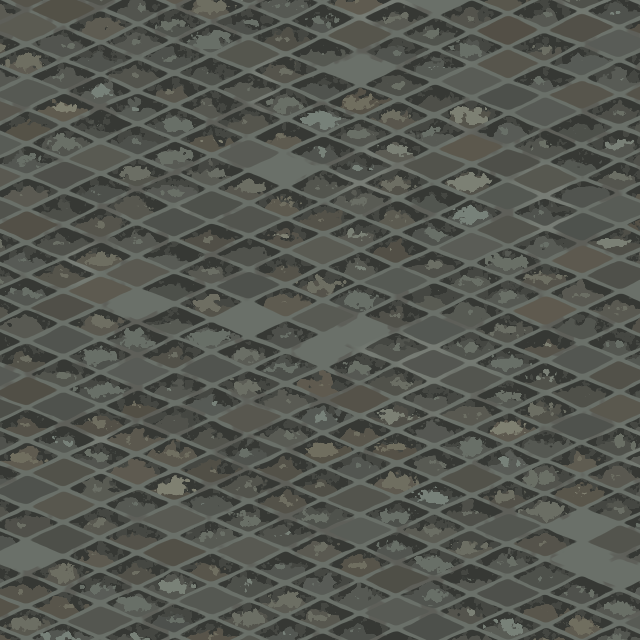
This texture is drawn by a WebGL 2 fragment shader. Its source:

```glsl
#version 300 es
precision highp float;
// Worn lattice of flat, slightly tilted diamonds: pale ridges around sunken cells.
// A skewed grid gives the cells; noise thresholds cut ragged shadow and dust
// patches, and per-cell hashes choose plain, filled, shaded or dusty cells.
uniform vec2 u_resolution;
out vec4 outColor;

// Lattice steps from one diamond to its right-hand neighbours
const vec2 STEP_DOWN = vec2(0.0579, -0.0243);
const vec2 STEP_UP = vec2(0.0579, 0.0274);
const vec2 LATTICE_ORIGIN = vec2(0.5625, 0.3255);
const float RIDGE_HALF_WIDTH = 0.0028;

const vec3 DEEP = vec3(0.21, 0.22, 0.205);
const vec3 SHADE = vec3(0.27, 0.28, 0.26);
const vec3 BODY = vec3(0.33, 0.33, 0.31);
const vec3 RIDGE = vec3(0.415, 0.44, 0.412);
const vec3 DUST = vec3(0.42, 0.43, 0.40);
const vec3 PALE = vec3(0.48, 0.50, 0.47);

float hash(vec2 p) {
  vec3 q = fract(vec3(p.xyx) * 0.1031);
  q += dot(q, q.yzx + 33.33);
  return fract((q.x + q.y) * q.z);
}

float noise(vec2 p) {
  vec2 cell = floor(p);
  vec2 f = fract(p);
  f = f * f * (3.0 - 2.0 * f);
  float low = mix(hash(cell), hash(cell + vec2(1, 0)), f.x);
  float high = mix(hash(cell + vec2(0, 1)), hash(cell + vec2(1, 1)), f.x);
  return mix(low, high, f.y);
}

// Layered noise, centred on zero
float roughness(vec2 p) {
  float sum = 0.0;
  float gain = 0.5;
  for (int octave = 0; octave < 3; octave++) {
    sum += gain * (noise(p) - 0.5);
    p = p * 2.1 + 17.3;
    gain *= 0.5;
  }
  return sum;
}

float above(float value, float limit, float softness) {
  return smoothstep(limit - softness, limit + softness, value);
}

// Lattice coordinates: one unit per diamond along each step
vec2 toLattice(vec2 p, vec2 a, vec2 b) {
  float area = a.x * b.y - a.y * b.x;
  return vec2(p.x * b.y - p.y * b.x, a.x * p.y - a.y * p.x) / area;
}

// Distance to the nearest cell side, with slightly rounded corners
float sideDistance(vec2 local, vec2 a, vec2 b) {
  float area = abs(a.x * b.y - a.y * b.x);
  vec2 d = (0.5 - abs(local)) * area / vec2(length(b), length(a));
  float rounding = 0.0045;
  float blend = max(rounding - abs(d.x - d.y), 0.0) / rounding;
  return min(d.x, d.y) - blend * blend * rounding * 0.25;
}

// Sunken floor: shadow under the upper sides, body below, dust in the middle
vec3 cellColor(vec2 uv, vec2 local, vec2 id) {
  float kind = hash(id + 41.0);
  float warmth = hash(id + 73.0);
  float grain = roughness(uv * 64.0 + 5.0);
  float fine = roughness(uv * 95.0 + 31.0);
  vec3 tint = mix(vec3(0.97, 1.01, 1.01), vec3(1.05, 1.0, 0.93), warmth * warmth);
  vec3 body = BODY * tint * mix(0.93, 1.09, hash(id + 7.0));

  float depth = min(0.5 - local.y, (local.x + 0.5) * 1.3);
  float reach = mix(0.25, 0.5, hash(id + 19.0));
  float lit = above(depth + grain * 0.9, reach, 0.025);
  vec3 shadow = mix(SHADE, DEEP, above(fine + 0.2 * hash(id + 3.0), 0.03, 0.02));
  vec3 color = mix(shadow, body, lit);

  float spread = length((local - vec2(0.03, -0.05)) * vec2(1.0, 1.1));
  float dustSize = mix(0.0, 0.32, hash(id + 57.0)) * step(hash(id + 11.0), 0.7);
  float dust = above(dustSize - spread + fine * 0.8, 0.0, 0.025);
  vec3 dustColor = mix(DUST, PALE, step(0.85, hash(id + 29.0)));
  color = mix(color, dustColor * tint, dust);

  color = mix(color, body, step(kind, 0.22));
  return mix(color, RIDGE, step(kind, 0.028));
}

// Ridges wear down toward the floor tone or bleach pale in broad patches
vec3 ridgeColor(vec2 uv) {
  float wear = above(roughness(uv * 24.0 + 90.0), 0.13, 0.05);
  float bleach = above(roughness(uv * 7.0 + 60.0), 0.19, 0.07);
  vec3 color = mix(RIDGE, BODY * 1.08, wear * 0.8);
  return mix(color, PALE, bleach * 0.8);
}

void main() {
  vec2 uv = gl_FragCoord.xy / u_resolution;
  float pixel = 1.0 / min(u_resolution.x, u_resolution.y);

  // Hand-laid wobble of the lattice
  vec2 wobble = vec2(roughness(uv * 13.0), roughness(uv * 13.0 + 50.0)) * 0.007;
  vec2 lattice = toLattice(uv + wobble - LATTICE_ORIGIN, STEP_DOWN, STEP_UP);
  vec2 id = floor(lattice + 0.5);
  vec2 local = lattice - id;

  float side = sideDistance(local, STEP_DOWN, STEP_UP);
  float halfWidth = RIDGE_HALF_WIDTH + roughness(uv * 45.0 + 12.0) * 0.0025;
  float ridge = 1.0 - above(side, halfWidth, max(pixel * 0.7, 0.0006));
  vec3 color = mix(cellColor(uv, local, id + 100.0), ridgeColor(uv), ridge);
  outColor = vec4(color, 1.0);
}
```
